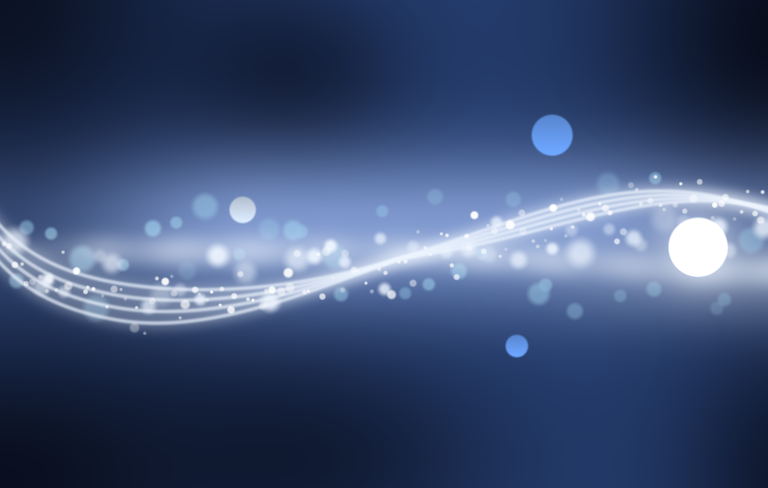
A WebGL 1 fragment shader for this background:

```glsl
precision highp float;
uniform vec2 u_resolution;

const vec3 NAVY = vec3(0.15, 0.25, 0.45);
const vec3 INK = vec3(0.025, 0.04, 0.09);
const vec3 HAZE = vec3(0.52, 0.62, 0.83);
const vec3 MIST = vec3(0.62, 0.67, 0.76);
const vec3 GLOW = vec3(0.93, 0.96, 1.0);
const vec3 AQUA = vec3(0.62, 0.82, 0.93);
const vec3 SKY = vec3(0.40, 0.61, 0.94);

float hash(float n) {
  return fract(sin(n * 127.1 + 3.7) * 4375.85);
}

float bell(float d, float width) {
  d /= width;
  return exp(-d * d);
}

float blob(vec2 uv, vec2 center, vec2 size) {
  return bell(length((uv - center) / size), 1.0);
}

float disc(float d, float radius, float soft) {
  return 1.0 - smoothstep(radius - soft, radius + soft, d);
}

// Height of one ribbon strand; lane runs from 0 (upper) to 1 (lower)
float strand(float x, float lane) {
  float phase = (x - 0.24) * (4.49 + 2.15 * (x - 0.59));
  float crest = 0.506 - 0.1025 * cos(phase) + 0.105 * exp(-x / 0.07);
  float gap = 0.076 * (1.0 - smoothstep(0.15, 0.55, x))
            + 0.037 * sin(max(x - 0.52, 0.0) * 7.0);
  return crest - lane * gap;
}

// Coverage of randomly placed lights; follow pulls them onto the ribbon
float scatter(vec2 uv, vec2 scale, float seed, float count, float follow,
              float spread, vec2 radii, float blur) {
  float clear = 1.0;
  for (int i = 0; i < 130; i++) {
    float n = float(i);
    if (n >= count) break;
    float k = n + seed;
    float x = (n + hash(k)) / count;
    float offset = (hash(k + 0.31) + hash(k + 0.57) - 1.0) * spread;
    float y = mix(0.48, strand(x, 0.5), follow) + offset;
    float size = hash(k + 0.73);
    float radius = mix(radii.x, radii.y, size * size);
    float soft = max(radius * blur, 1.0 / u_resolution.y);
    float strength = mix(0.3, 1.0, hash(k + 0.89));
    clear *= 1.0 - strength * disc(length((uv - vec2(x, y)) * scale), radius, soft);
  }
  return 1.0 - clear;
}

vec3 backdrop(vec2 uv) {
  // Dark pools and corners
  float shade = 1.0;
  shade *= 1.0 - 0.60 * blob(uv, vec2(0.38, 0.84), vec2(0.16, 0.20));
  shade *= 1.0 - 0.85 * blob(uv, vec2(0.00, 1.00), vec2(0.27, 0.45));
  shade *= 1.0 - 0.95 * blob(uv, vec2(1.03, 0.93), vec2(0.24, 0.40));
  shade *= 1.0 - 0.90 * blob(uv, vec2(0.00, 0.02), vec2(0.32, 0.32));
  shade *= 1.0 - 0.65 * blob(uv, vec2(0.40, 0.06), vec2(0.26, 0.24));
  shade *= 1.0 - 0.80 * blob(uv, vec2(1.05, 0.02), vec2(0.17, 0.32));
  vec3 color = mix(INK, NAVY, shade);

  // Wide horizontal haze
  float reach = mix(0.25, 0.95, smoothstep(0.0, 0.35, uv.x));
  reach *= 1.0 - 0.35 * smoothstep(0.75, 1.0, uv.x);
  color = mix(color, HAZE, reach * bell(uv.y - 0.53, 0.155));
  return mix(color, MIST, 0.45 * blob(uv, vec2(0.98, 0.43), vec2(0.22, 0.09)));
}

// Light of the fog band and the ribbon strands
float ribbon(vec2 uv, float aspect) {
  float level = 0.485 - 0.04 * smoothstep(0.45, 1.0, uv.x);
  float ripple = 0.75 + 0.25 * sin(uv.x * 23.0) * sin(uv.x * 41.0 + 1.0);
  float light = 0.75 * ripple * smoothstep(0.0, 0.14, uv.x) * bell(uv.y - level, 0.032);
  for (int i = 0; i < 4; i++) {
    float lane = float(i) / 3.0;
    float y = strand(uv.x, lane);
    float slope = (strand(uv.x + 0.005, lane) - y) / (0.005 * aspect);
    float d = (uv.y - y) / sqrt(1.0 + slope * slope);
    light += 1.1 * bell(d, 0.0038) + 0.24 * bell(d, 0.019);
  }
  return 1.0 - exp(-light);
}

vec3 orb(vec3 color, vec2 d, float radius, vec3 tint, float alpha) {
  vec3 fill = tint * (1.0 - 0.12 * d.y / radius);
  return mix(color, fill, alpha * disc(length(d), radius, 1.5 / u_resolution.y));
}

void main() {
  vec2 uv = gl_FragCoord.xy / u_resolution;
  vec2 scale = vec2(u_resolution.x / u_resolution.y, 1.0);
  vec3 color = backdrop(uv);

  // Soft lights behind the ribbon, then sparks on top
  color = mix(color, AQUA, 0.65 * scatter(uv, scale, 11.0, 34.0, 0.1, 0.17, vec2(0.012, 0.026), 0.35));
  color = mix(color, GLOW, ribbon(uv, scale.x));
  color = mix(color, GLOW, scatter(uv, scale, 63.0, 36.0, 0.4, 0.075, vec2(0.011, 0.027), 0.6));
  color = mix(color, vec3(1.0), scatter(uv, scale, 140.0, 125.0, 0.85, 0.075, vec2(0.003, 0.010), 0.35));

  // Four large orbs
  color = orb(color, (uv - vec2(0.719, 0.723)) * scale, 0.042, SKY, 0.95);
  color = orb(color, (uv - vec2(0.673, 0.291)) * scale, 0.023, SKY, 0.95);
  color = orb(color, (uv - vec2(0.316, 0.570)) * scale, 0.027, vec3(0.83, 0.88, 0.93), 0.88);
  vec2 d = (uv - vec2(0.909, 0.494)) * scale;
  color = mix(color, GLOW, 0.6 * bell(length(d), 0.075));
  color = orb(color, d, 0.060, vec3(1.15), 1.0);
  gl_FragColor = vec4(min(color, 1.0), 1.0);
}
```
